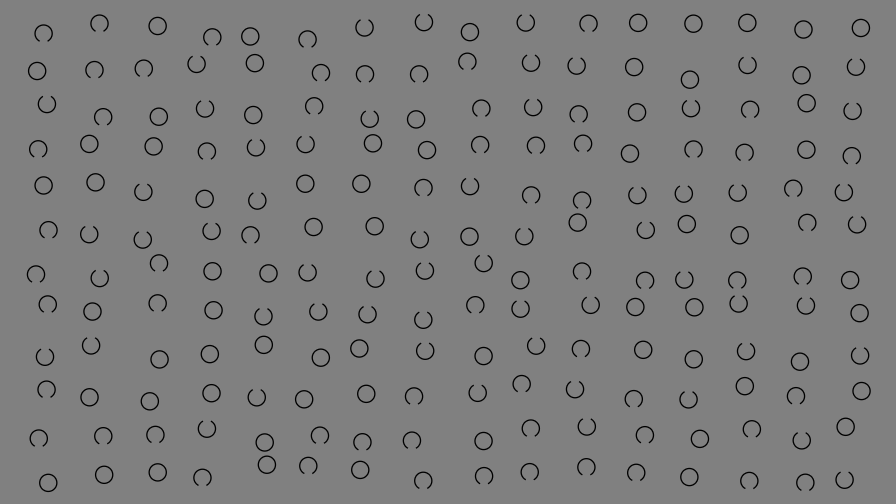
A WebGL 1 fragment shader for this pattern:

```glsl
precision highp float;
// Jittered grid of thin black rings on grey: some closed, some open at the top or bottom.

uniform vec2 u_resolution;

// Lengths are in units of the canvas height.
#define GRID vec2(16.0, 12.0)
#define PITCH vec2(0.107, 0.0800)
#define JITTER 0.0185
#define RADIUS 0.0170
#define STROKE 0.0026
#define GAP_HALF_ANGLE 0.48
#define CLOSED_SHARE 0.38
#define BACKGROUND vec3(0.5)
#define INK vec3(0.0)

float hash(vec2 cell, float seed) {
    return fract(sin(dot(cell, vec2(127.1, 311.7)) + seed * 74.7) * 43758.545);
}

// Share of a pixel-wide window that a stroke at signed distance d covers.
float strokeCoverage(float d, float pixel) {
    float lower = max(d - 0.5 * STROKE, -0.5 * pixel);
    float upper = min(d + 0.5 * STROKE, 0.5 * pixel);
    return max(upper - lower, 0.0) / pixel;
}

// Zero inside a wedge that opens upwards, one outside it.
float outsideGap(vec2 p, float pixel) {
    float d = abs(p.x) * cos(GAP_HALF_ANGLE) - p.y * sin(GAP_HALF_ANGLE);
    return clamp(0.5 + d / pixel, 0.0, 1.0);
}

void main() {
    float pixel = 1.0 / u_resolution.y;
    vec2 p = (gl_FragCoord.xy - 0.5 * u_resolution) * pixel;

    // Cell lookup: every jittered ring stays inside its own cell.
    vec2 gridPos = p / PITCH + 0.5 * GRID;
    vec2 cell = floor(gridPos);
    vec2 local = (fract(gridPos) - 0.5) * PITCH;
    vec2 offset = vec2(hash(cell, 1.0), hash(cell, 2.0)) * 2.0 - 1.0;
    local -= offset * JITTER;

    // Ring, with its gap facing up or down unless it is closed.
    float ring = strokeCoverage(length(local) - RADIUS, pixel);
    float facing = hash(cell, 3.0) < 0.5 ? -1.0 : 1.0;
    float closed = step(hash(cell, 4.0), CLOSED_SHARE);
    ring *= max(closed, outsideGap(local * vec2(1.0, facing), pixel));

    // Keep the margin around the grid empty.
    vec2 inside = step(vec2(0.0), cell) * step(cell, GRID - 1.0);
    ring *= inside.x * inside.y;

    gl_FragColor = vec4(mix(BACKGROUND, INK, ring), 1.0);
}
```
